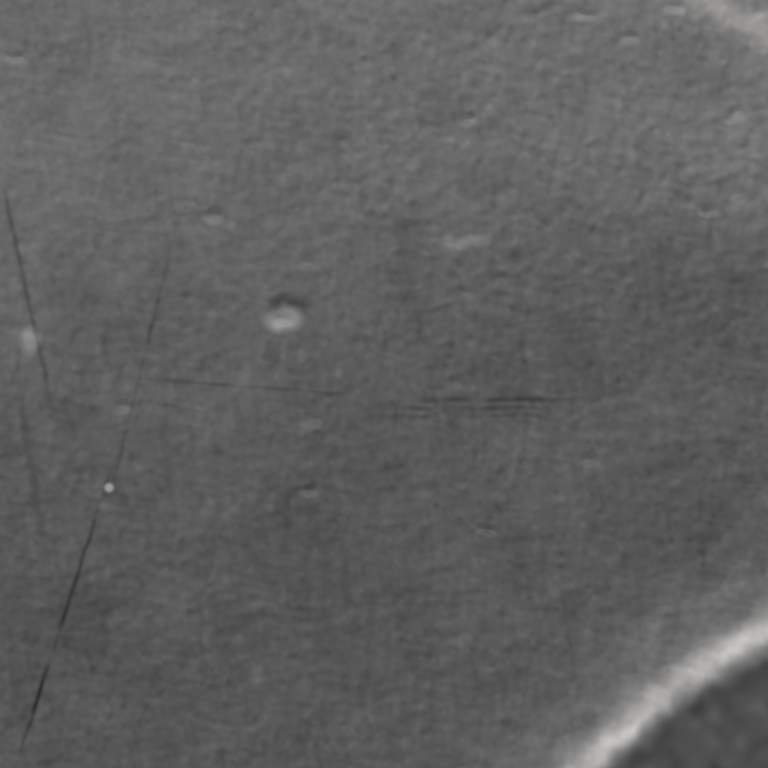
Write a WebGL 1 fragment shader that draws this texture.

```glsl
precision highp float;
// Worn grey metal sheet with soft pebbled grain, broken hairline scratches and
// chips, framed by a bright rolled rim at lower right and a pale fold above.
// Cellular splat noise makes the grain; distance functions make the marks.
uniform vec2 u_resolution;

vec2 hash2(vec2 p) {
  vec2 q = fract(p * vec2(0.1031, 0.1173));
  q += dot(q, q.yx + 33.3);
  return fract(vec2(q.x * q.y * 7.31, (q.x + q.y) * q.x * 5.17));
}

// Cellular noise: one soft light or dark blob per cell, near zero mean.
float splatNoise(vec2 p) {
  vec2 cell = floor(p);
  float sum = 0.0;
  for (int j = -1; j <= 1; j++) {
    for (int i = -1; i <= 1; i++) {
      vec2 id = cell + vec2(float(i), float(j));
      vec2 d = id + hash2(id + 71.0) - p;
      float tone = hash2(id.yx + 193.0).x * 2.0 - 1.0;
      sum += tone * exp(-4.5 * dot(d, d));
    }
  }
  return sum;
}

float bell(float x) { return exp(-x * x); }

// Soft line from a to b that fades towards both ends.
float scratch(vec2 p, vec2 a, vec2 b, float width) {
  vec2 ab = b - a;
  float t = clamp(dot(p - a, ab) / dot(ab, ab), 0.0, 1.0);
  return bell(length(p - a - ab * t) / width) * smoothstep(0.0, 0.3, t) * smoothstep(1.0, 0.7, t);
}

// Soft-edged oval, 1 inside.
float oval(vec2 p, vec2 center, vec2 radius) {
  return 1.0 - smoothstep(0.4, 1.3, length((p - center) / radius));
}

// Many short faint hairlines, mostly level or steep, at hashed places.
float hairlines(vec2 p) {
  float sum = 0.0;
  for (int i = 0; i < 48; i++) {
    float k = float(i);
    vec2 start = hash2(vec2(k * 3.7 + 5.0, k * 1.9 + 11.0));
    vec2 r = hash2(vec2(k * 2.3 + 41.0, k * 5.1 + 7.0));
    float angle = (r.x - 0.5) * 0.5 + (mod(k, 3.0) < 1.0 ? 1.5 : 0.08);
    vec2 reach = vec2(cos(angle), sin(angle)) * (0.04 + 0.16 * r.y);
    sum += scratch(p, start - reach * 0.5, start + reach * 0.5, 0.003) * (0.3 + r.y);
  }
  return sum;
}

void main() {
  vec2 p = gl_FragCoord.xy / u_resolution;
  vec2 warp = 0.006 * vec2(sin(p.y * 37.0 + 2.0 * sin(p.x * 23.0)), sin(p.x * 41.0 + p.y * 19.0));
  vec2 w = p + warp;
  vec2 ragged = p + 0.005 * vec2(splatNoise(p * 48.0), splatNoise(p * 48.0 + 31.0));

  // Broad shading: paler above, darker to the lower left and mid right.
  float grey = mix(0.338, 0.423, smoothstep(0.28, 0.98, p.y + 0.05 * sin(p.x * 6.0 + 1.2)));
  grey -= 0.035 * bell(length((p - vec2(1.0, 0.6)) / vec2(0.2, 0.14)));
  grey += 0.035 * bell(length((p - vec2(0.97, 0.8)) / vec2(0.24, 0.09)));
  grey += 0.018 * bell(length((p - vec2(0.36, 0.45)) / vec2(0.22, 0.12)));
  grey += 0.020 * splatNoise(p * 7.0 + 3.0) + 0.016 * splatNoise(p * 19.0 + 61.0);

  // Pebbled relief lit from above, with level and upright brushing.
  float rough = 0.85 + 0.5 * smoothstep(0.35, 0.8, p.y) * smoothstep(0.1, 0.6, p.x);
  vec2 g = ragged * vec2(66.0, 78.0) + 20.0;
  grey += 0.026 * rough * (splatNoise(g) - splatNoise(g + vec2(-0.3, 0.55)));
  grey += 0.022 * splatNoise(p * 125.0 + 9.0);
  grey += 0.019 * splatNoise(w * vec2(24.0, 120.0) + 50.0);
  grey += 0.017 * splatNoise(w * vec2(105.0, 26.0) + 80.0);

  // Scratches, broken and bent a little by the grain.
  vec2 s = mix(p, ragged, 0.25);
  float marks = 0.016 * hairlines(s);
  marks += 0.11 * scratch(s, vec2(0.155, 0.42), vec2(0.01, -0.03), 0.0032);
  marks += 0.05 * scratch(s, vec2(0.24, 0.75), vec2(0.13, 0.30), 0.0034);
  marks += 0.08 * scratch(s, vec2(-0.01, 0.82), vec2(0.075, 0.44), 0.0036);
  marks += 0.05 * scratch(s, vec2(0.02, 0.53), vec2(0.063, 0.25), 0.006);
  marks += 0.07 * scratch(s, vec2(0.13, 0.511), vec2(0.48, 0.485), 0.0030);
  for (int i = 0; i < 3; i++) {
    float k = float(i);
    vec2 a = vec2(0.51 - 0.03 * k, 0.479 - 0.011 * k);
    marks += (0.075 - 0.015 * k) * scratch(s, a, a + vec2(0.28, 0.002), 0.0032);
  }
  grey -= marks * clamp(0.85 + 0.9 * splatNoise(p * 34.0 + 15.0), 0.15, 1.4);

  // Rolled rim: distance outward from a wide circle beyond the corner.
  float rim = length(ragged - vec2(1.291, -0.466)) - 0.705 + 0.3 * warp.x;
  float halo = smoothstep(0.2, 0.0, rim);
  float pebble = splatNoise(ragged * 32.0) - splatNoise(ragged * 32.0 + vec2(-0.3, 0.5));
  grey += halo * (0.035 + 0.07 * halo + 0.05 * pebble);
  grey = mix(grey, 0.305 + 0.05 * splatNoise(ragged * 50.0), smoothstep(-0.005, -0.045, rim));
  grey += 0.27 * bell((rim + 0.002) / (rim > -0.002 ? 0.024 : 0.019)) * (1.0 + 0.35 * splatNoise(w * 26.0));
  grey -= 0.04 * bell((rim + 0.042) / 0.012);

  // Pale fold across the upper right corner, brown beyond.
  float fold = dot(ragged - vec2(0.95, 0.982), normalize(vec2(0.45, 0.9)));
  grey += 0.13 * bell(fold / 0.019) * smoothstep(0.76, 0.98, p.x);
  grey += 0.045 * smoothstep(-0.09, 0.0, fold) * smoothstep(0.65, 0.9, p.x);

  // Chips: one large with a shadow above, then lesser ones.
  grey -= 0.12 * oval(ragged, vec2(0.373, 0.600), vec2(0.030, 0.019));
  grey = mix(grey, 0.53 + 0.08 * splatNoise(p * 60.0), oval(ragged, vec2(0.371, 0.586), vec2(0.029, 0.019)));
  grey += 0.13 * oval(ragged, vec2(0.039, 0.557), vec2(0.015, 0.019));
  grey += 0.09 * oval(ragged, vec2(0.605, 0.685), vec2(0.040, 0.011));
  grey += 0.28 * oval(p, vec2(0.142, 0.365), vec2(0.007));
  for (int i = 0; i < 16; i++) {
    vec2 at = hash2(vec2(float(i) * 4.3 + 17.0, float(i) * 2.9 + 3.0));
    at.y = sqrt(at.y);
    grey += 0.06 * oval(ragged, at, vec2(0.015, 0.007)) - 0.04 * oval(ragged, at + vec2(0.0, 0.011), vec2(0.013, 0.006));
  }

  // Faintly cool in the darks, warm in the lights.
  vec3 tint = mix(vec3(-0.002, 0.0, 0.003), vec3(0.006, 0.0, -0.005), smoothstep(0.35, 0.6, grey));
  gl_FragColor = vec4(clamp(grey + tint, 0.0, 1.0), 1.0);
}
```
